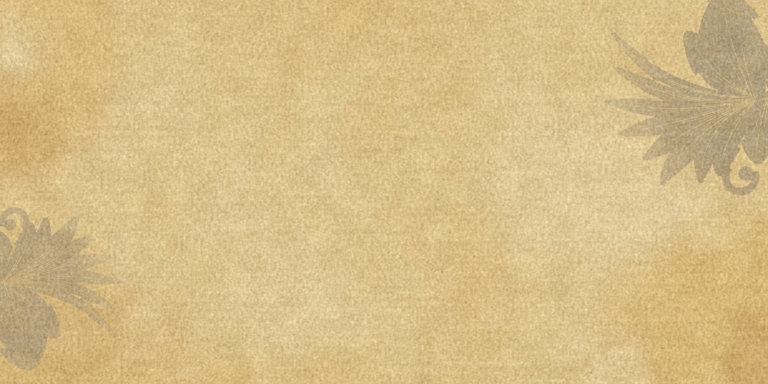
Write a Shadertoy shader that draws this background.

```glsl
const vec3 PAPER = vec3(0.858, 0.765, 0.555);
const vec3 PALE = vec3(0.880, 0.810, 0.640);
const vec3 GOLD = vec3(0.830, 0.700, 0.435);
const vec3 UMBER = vec3(0.760, 0.600, 0.370);
const vec3 ORNAMENT = vec3(0.670, 0.605, 0.480);
const vec2 RIGHT_HUB = vec2(2.0, 0.752);
const vec2 LEFT_HUB = vec2(-0.02, 0.252);
const float LEFT_SCALE = 0.8;
const int FRONDS = 7;
const float VEIN_WIDTH = 0.0026;
const float GRAIN = 0.105;
const float MOTTLE = 0.075;

vec2 hash2(vec2 p) {
    vec3 h = fract(p.xyx * vec3(0.1031, 0.1030, 0.0973));
    h += dot(h, h.yzx + 33.33);
    return fract((h.xx + h.yz) * h.zy);
}

float gradientDot(vec2 cell, vec2 offset, vec2 f) {
    return dot(hash2(cell + offset) * 2.0 - 1.0, f - offset);
}

float noise(vec2 p) {
    vec2 i = floor(p), f = fract(p);
    vec2 u = f * f * f * (f * (f * 6.0 - 15.0) + 10.0);
    float low = mix(gradientDot(i, vec2(0, 0), f), gradientDot(i, vec2(1, 0), f), u.x);
    float high = mix(gradientDot(i, vec2(0, 1), f), gradientDot(i, vec2(1, 1), f), u.x);
    return mix(low, high, u.y);
}

float fbm(vec2 p) {
    float sum = 0.0, amplitude = 0.6;
    for (int i = 0; i < 5; i++) {
        sum += amplitude * noise(p);
        p = mat2(1.6, 1.2, -1.2, 1.6) * p + 17.3;
        amplitude *= 0.58;
    }
    return sum;
}

// Soft elliptical patch
float patchAt(vec2 p, vec2 center, vec2 radius) {
    vec2 d = (p - center) / radius;
    return exp(-dot(d, d));
}

// Stain with a firmer border
float stainAt(vec2 p, vec2 center, vec2 radius) {
    return 1.0 - smoothstep(0.78, 1.12, length((p - center) / radius));
}

float cover(float d) {
    float pixel = 0.8 / iResolution.y;
    return 1.0 - smoothstep(-pixel, pixel, d);
}

// Bowed, notched leaf: x is its coverage, y its veins
vec2 leaf(vec2 q, vec2 base, vec2 tip, float bow, float width) {
    float len = length(tip - base);
    vec2 dir = (tip - base) / len;
    float t = dot(q - base, dir) / len;
    float s = clamp(t, 0.0, 1.0);
    float side = dot(q - base, vec2(-dir.y, dir.x)) - 4.0 * bow * s * (1.0 - s);
    float notch = 1.0 - 0.25 * fract(s * 3.0 + 0.15 * sign(side)) * smoothstep(0.3, 0.6, s);
    float halfWidth = width * 2.9 * s * pow(1.0 - s, 0.6) * notch;
    float d = max(abs(side) - halfWidth, (abs(t - 0.5) - 0.5) * len);
    float outer = abs(abs(side) - 0.45 * width * s) + 0.001;
    float vein = cover(min(abs(side), outer) - VEIN_WIDTH * (1.0 - s));
    return vec2(cover(d), vein * step(0.1, t) * step(t, 0.85) * step(d, 0.0));
}

// Acanthus spray with its hub at the origin
float ornament(vec2 q) {
    vec2 ink = vec2(0.0);
    for (int i = 0; i < FRONDS; i++) {
        float t = float(i) / float(FRONDS - 1);
        float angle = mix(2.74, 4.05, t);
        float reach = mix(0.43, 0.31, t * t) + 0.02 * cos(float(i) * 2.6);
        vec2 tip = reach * vec2(cos(angle), sin(angle));
        ink = max(ink, leaf(q, vec2(0.0), tip, mix(0.065, -0.05, t), mix(0.018, 0.038, t)));
    }
    // Broad upper leaves and short lower ones
    ink = max(ink, leaf(q, vec2(-0.02, -0.05), vec2(-0.125, 0.27), 0.012, 0.09));
    ink = max(ink, leaf(q, vec2(-0.03, -0.01), vec2(-0.215, 0.165), 0.02, 0.045));
    ink = max(ink, leaf(q, vec2(0.01, 0.0), vec2(-0.02, 0.135), -0.01, 0.03));
    ink = max(ink, leaf(q, vec2(-0.02, 0.0), vec2(-0.13, -0.21), -0.02, 0.038));
    ink = max(ink, leaf(q, vec2(0.01, 0.02), vec2(-0.03, -0.18), -0.01, 0.048));
    // Curled tendril
    vec2 c = q - vec2(-0.072, -0.212);
    float hook = max(abs(length(c) - 0.039) - 0.010, c.y - 0.018 + 0.1 * c.x);
    float bulb = length(c - vec2(0.014, 0.008)) - 0.019;
    float stem = max(abs(c.x + 0.038 - 0.5 * c.y * c.y) - 0.010, abs(c.y - 0.06) - 0.06);
    ink.x = max(ink.x, cover(min(min(hook, bulb), stem)));
    float fade = mix(0.95, 0.38, smoothstep(0.2, 0.43, length(q)));
    return ink.x * (1.0 - 0.6 * ink.y) * fade;
}

vec3 agedPaper(vec2 p) {
    float cloud = fbm(p * 3.0);
    vec2 w = p + 0.16 * vec2(fbm(p * 5.0 + 5.0), fbm(p * 5.0 + 31.0));
    vec3 color = mix(PAPER, GOLD, clamp(0.2 + 0.55 * cloud, 0.0, 0.6));
    // Faded areas
    float pale = 0.4 * patchAt(w, vec2(0.45, 0.5), vec2(0.4, 0.35))
               + 0.45 * patchAt(w, vec2(1.45, 0.72), vec2(0.3, 0.3))
               + 0.6 * patchAt(w, vec2(1.65, 0.43), vec2(0.2, 0.12))
               + 0.25 * patchAt(w, vec2(0.85, 0.18), vec2(0.4, 0.12));
    color = mix(color, PALE, clamp(pale - 0.3 * cloud, 0.0, 0.7));
    // Warm stains along the borders
    float gold = 0.6 * stainAt(w, vec2(2.1, 0.05), vec2(0.55, 0.42))
               + 0.5 * stainAt(w, vec2(0.0, 0.9), vec2(0.34, 0.34))
               + 0.3 * stainAt(w, vec2(0.0, 0.2), vec2(0.34, 0.25))
               + 0.3 * patchAt(w, vec2(1.0, 0.95), vec2(0.3, 0.25))
               + 0.4 * patchAt(w, vec2(0.5, 0.0), vec2(0.6, 0.08));
    color = mix(color, GOLD, clamp(gold + 0.15 * cloud, 0.0, 0.8));
    float umber = 0.5 * patchAt(w, vec2(0.0, 0.68), vec2(0.17, 0.14))
                + 0.3 * patchAt(w, vec2(0.15, 0.12), vec2(0.25, 0.2))
                + 0.45 * stainAt(w, vec2(2.0, 0.06), vec2(0.12, 0.13));
    color = mix(color, UMBER, clamp(umber, 0.0, 0.7));
    color = mix(color, PALE, 0.7 * patchAt(w, vec2(0.02, 0.89), vec2(0.08, 0.09)));
    // Blotch with a dried rim
    float blot = length((w - vec2(1.62, 0.02)) / vec2(1.5, 1.0)) - 0.07;
    color = mix(color, PALE, 0.45 * (1.0 - smoothstep(-0.03, 0.02, blot)));
    return mix(color, UMBER, 0.2 * exp(-abs(blot - 0.015) * 110.0));
}

void mainImage(out vec4 fragColor, in vec2 fragCoord) {
    vec2 p = fragCoord / iResolution.xy * vec2(2.0, 1.0);
    vec3 color = agedPaper(p);
    float ink = max(ornament(p - RIGHT_HUB), 0.85 * ornament((LEFT_HUB - p) / LEFT_SCALE));
    color = mix(color, ORNAMENT, ink * (0.92 + 0.3 * noise(p * 14.0)));
    // Mottling, fibres, grain and faint horizontal streaks
    float fibre = 0.8 * noise(p * vec2(115.0, 65.0)) + noise(p * 153.0 + 9.0);
    float mottle = fbm(p * 14.0 + 3.0);
    color += (GRAIN * fibre + MOTTLE * mottle) * vec3(0.9, 1.0, 1.1);
    color += 0.025 * noise(p * vec2(4.0, 85.0));
    // Sparse specks
    vec2 cell = floor(p * 16.0);
    vec2 spot = 0.2 + 0.6 * hash2(cell);
    float speck = cover((length(fract(p * 16.0) - spot) - 0.04) / 16.0);
    color -= 0.12 * speck * step(0.97, hash2(cell + 71.0).x);
    fragColor = vec4(clamp(color, 0.0, 1.0), 1.0);
}
```
